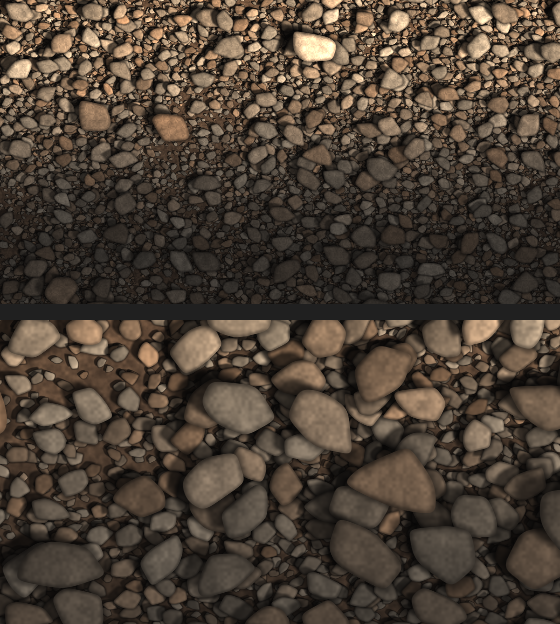
Top: the whole. Bottom: its middle third, enlarged.
Give the GLSL for this texture, as a Shadertoy shader.

```glsl
float hash(vec2 p) {
    vec3 q = fract(vec3(p.xyx) * 0.1031);
    q += dot(q, q.yzx + 33.33);
    return fract((q.x + q.y) * q.z);
}

float noise(vec2 p) {
    vec2 i = floor(p), f = fract(p);
    f = f * f * (3.0 - 2.0 * f);
    return mix(mix(hash(i), hash(i + vec2(1, 0)), f.x),
               mix(hash(i + vec2(0, 1)), hash(i + vec2(1, 1)), f.x), f.y);
}

float fbm(vec2 p) {
    float sum = 0.0, gain = 0.5;
    for (int i = 0; i < 4; i++) {
        sum += gain * noise(p);
        p = mat2(1.6, 1.2, -1.2, 1.6) * p + 7.3;
        gain *= 0.5;
    }
    return sum;
}

// Rounded polygon: x is 1 on the outline, yz is the gradient
vec3 pebble(vec2 q, float seed) {
    float tilt = (hash(vec2(seed, 3.0)) - 0.5) * 1.8;
    mat2 turn = mat2(cos(tilt), -sin(tilt), sin(tilt), cos(tilt));
    vec2 stretch = vec2(0.92, 1.1 + 0.4 * hash(vec2(seed, 5.0)));
    q = (turn * q) * stretch;
    float sum = 1e-6;
    vec2 slope = vec2(0);
    for (int k = 0; k < 6; k++) {
        float h = hash(vec2(seed, float(k) + 11.0));
        float angle = (float(k) + 0.7 * h) * 1.047 + seed;
        vec2 facet = vec2(cos(angle), sin(angle)) / (0.72 + 0.26 * fract(h * 7.0));
        float x = max(dot(q, facet), 0.0);
        float x2 = x * x, x7 = x2 * x2 * x2 * x;
        sum += x7 * x;
        slope += x7 * facet;
    }
    float d = pow(sum, 0.125);
    return vec3(d, ((slope * d / sum) * stretch) * turn);
}

// Paints the thrown shadow, the contact shade and then the lit stone
void addStone(inout vec3 color, vec2 p, vec2 centre, float radius, float seed, float sun, float pale) {
    vec2 q = (p - centre) / radius;
    if (dot(q, q) > 4.8) return;
    vec3 shape = pebble(q, seed);
    float shadow = pebble(q - vec2(-0.55, 0.32), seed).x;
    color *= 1.0 - mix(0.4, 0.72, sun) * smoothstep(1.15, 0.8, shadow);
    color *= 1.0 - 0.45 * smoothstep(1.3, 0.95, shape.x);

    float cover = clamp((1.0 - shape.x) * radius * iResolution.y + 0.5, 0.0, 1.0);
    if (cover <= 0.0) return;
    float tone = hash(vec2(seed, 21.0)), hue = hash(vec2(seed, 22.0));
    vec3 albedo = mix(vec3(0.63, 0.57, 0.49), vec3(0.62, 0.48, 0.36), hue * hue);
    albedo *= 0.74 + 0.42 * tone * tone + pale;
    albedo *= 0.8 + 0.42 * fbm(p * 55.0 + seed);
    albedo *= 0.9 + 0.2 * noise(p * 260.0);

    float bulge = shape.x * shape.x * shape.x;
    vec2 rough = vec2(noise(p * 70.0 + seed), noise(p * 70.0 - seed)) - 0.5;
    vec3 normal = normalize(vec3(shape.yz * bulge * 0.8 + rough * 0.4, 1.0));
    float direct = max(dot(normal, normalize(vec3(0.55, -0.25, 0.8))), 0.0);
    float sky = 0.6 + 0.4 * normal.z;
    float light = mix(sky, 0.18 + 1.12 * direct, 0.3 + 0.6 * sun);
    light *= 1.0 - 0.3 * smoothstep(0.8, 1.0, shape.x);
    color = mix(color, albedo * light, cover);
}

void mainImage(out vec4 fragColor, in vec2 fragCoord) {
    vec2 p = fragCoord / iResolution.y;
    float sun = smoothstep(0.12, 0.9, p.y + 0.12 * (fbm(p * 3.0) - 0.5));

    // Gritty soil
    float grit = fbm(p * 90.0);
    vec3 color = mix(vec3(0.29, 0.22, 0.17), vec3(0.58, 0.45, 0.34), grit);
    color *= 0.65 + 0.55 * fbm(p * 14.0);
    color *= 0.85 + 0.3 * noise(p * 240.0);

    // Stones, from fine gravel up to cobbles
    float cell = 0.014;
    for (int layer = 0; layer < 7; layer++) {
        float level = float(layer);
        vec2 home = floor(p / cell);
        for (int y = -1; y <= 1; y++)
        for (int x = -1; x <= 1; x++) {
            vec2 id = home + vec2(x, y);
            vec2 key = id + level * 37.0 + 50.0;
            float seed = hash(key) * 90.0 + 1.0;
            vec2 jitter = vec2(hash(key + 113.0), hash(key + 271.0));
            vec2 centre = (id + 0.2 + 0.6 * jitter) * cell;
            float crowd = 0.45 + 0.7 * smoothstep(0.28, 0.52, fbm(centre * 3.5 + 4.0));
            if (hash(key + 419.0) > (0.85 - 0.02 * level * level) * crowd) continue;
            float radius = cell * (0.34 + 0.2 * hash(key + 531.0));
            addStone(color, p, centre, radius, seed, sun, 0.02 * level);
        }
        cell *= 1.45;
    }

    // One pale boulder near the top
    addStone(color, p, vec2(1.03, 0.845), 0.085, 8.0, sun, 0.4);

    // Daylight fades to neutral shade at the bottom
    float exposure = mix(0.33, 1.1, pow(sun, 1.15));
    vec3 tint = mix(vec3(0.96, 1.0, 1.06), vec3(1.05, 1.0, 0.94), sun);
    color = color * exposure * tint + vec3(0.025, 0.022, 0.021);
    fragColor = vec4(clamp(color, 0.0, 1.0), 1.0);
}
```
